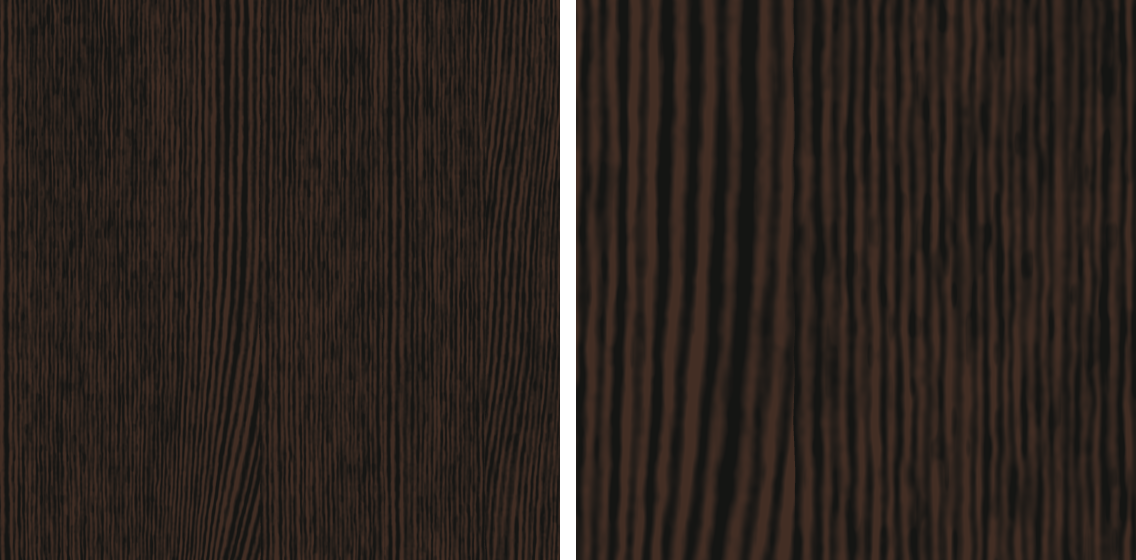
Left: the whole. Right: its middle third, enlarged.
Reproduce this texture procedurally as a Shadertoy shader.

```glsl
// Dark wenge veneer: fine vertical grain with bands of broad stripes along plank seams
const vec3 DARK_PORE = vec3(0.080, 0.081, 0.075);
const vec3 MID_BROWN = vec3(0.165, 0.131, 0.110);
const vec3 LIGHT_BROWN = vec3(0.262, 0.180, 0.143);

const float LINE_FREQ = 128.0;      // growth lines across the canvas
const float SLANT_FREQ = 62.0;      // line frequency beside the slanted seams
const float FINE_CONTRAST = 0.33;
const float BROAD_CONTRAST = 0.60;
const float FIBRE_STRENGTH = 0.55;
const float PORE_STRENGTH = 0.30;
const int BANDS = 4;
const vec3 BAND[BANDS] = vec3[](    // centre, half width, broadening
    vec3(0.005, 0.022, 0.50), vec3(0.420, 0.075, 0.58),
    vec3(0.708, 0.035, 0.45), vec3(0.905, 0.050, 0.36));
const vec3 SEAMS = vec3(0.465, 0.685, 0.866);
const float TAU = 6.2831853;
const int SAMPLES = 4;

float hash(vec2 p) {
    return fract(sin(dot(p, vec2(127.1, 311.7))) * 43758.5453);
}

float noise(vec2 p) {
    vec2 i = floor(p), f = fract(p);
    f = f * f * (3.0 - 2.0 * f);
    return mix(mix(hash(i), hash(i + vec2(1, 0)), f.x),
               mix(hash(i + vec2(0, 1)), hash(i + vec2(1, 1)), f.x), f.y);
}

float signedNoise(vec2 p) {
    return 2.0 * noise(p) - 1.0;
}

// Sideways drift of the lines towards the lower left, beside two seams
float slant(vec2 p) {
    float low = max(0.62 - p.y, 0.0);
    float leftPlank = 0.25 * low * low * smoothstep(0.2, SEAMS.x, p.x) * step(p.x, SEAMS.x);
    float rightPlank = (0.12 * (1.0 - p.y) + 0.006 * sin(p.y * 13.0))
                     * (1.0 - 1.5 * (p.x - SEAMS.z)) * step(SEAMS.z, p.x);
    return leftPlank + rightPlank;
}

vec3 wood(vec2 p) {
    // Gentle bend and ragged edges
    vec2 q = p;
    q.x += 0.0025 * signedNoise(p * vec2(9.0, 3.5));
    q.x += 0.0010 * signedNoise(p * vec2(70.0, 26.0));
    q.x += 0.0008 * signedNoise(p * vec2(150.0, 70.0));

    // Line count from the left: lines widen inside each broad band
    float lines = q.x, broad = 0.0;
    for (int i = 0; i < BANDS; i++) {
        vec3 b = BAND[i];
        float t = tanh((q.x - b.x) / b.y);
        lines -= b.z * b.y * t;
        broad += 1.7 * b.z * (1.0 - t * t);
    }
    broad = clamp(broad, 0.0, 1.0);
    float plank = dot(step(SEAMS, vec3(q.x)), vec3(1.0));
    lines = lines * LINE_FREQ + slant(q) * SLANT_FREQ + plank * 37.3;

    // Uneven spacing, width and strength of the lines
    float jitter = 1.2 * signedNoise(vec2(lines * 0.8, p.y * 1.6));
    float stripe = sin(lines * TAU + jitter);
    stripe += 0.55 * signedNoise(vec2(lines * 1.7, p.y * 2.5 + 40.0));
    stripe += 0.30 * signedNoise(vec2(lines * 2.6, p.y * 11.0 + 90.0));
    float strength = 0.6 + 0.8 * noise(vec2(lines * 0.5, p.y * 7.0 + 15.0));
    strength = mix(strength, 1.0, broad);

    // Contrast, thin fibres, short dark pores and a faint mottle
    float tone = 0.51 + mix(FINE_CONTRAST, BROAD_CONTRAST, broad) * strength * stripe;
    float detail = 1.0 - 0.6 * broad;
    tone += 0.5 * FIBRE_STRENGTH * detail * signedNoise(p * vec2(290.0, 32.0));
    tone -= PORE_STRENGTH * detail
          * smoothstep(0.58, 0.85, noise(p * vec2(240.0, 55.0) + 5.0));
    tone += 0.08 * signedNoise(p * vec2(250.0, 200.0));
    tone += 0.04 * signedNoise(p * vec2(16.0, 3.0) + 11.0);
    tone = clamp(tone, 0.0, 1.0);

    vec3 color = mix(DARK_PORE, MID_BROWN, min(tone * 2.0, 1.0));
    return mix(color, LIGHT_BROWN, max(tone * 2.0 - 1.0, 0.0));
}

void mainImage(out vec4 fragColor, in vec2 fragCoord) {
    // Average several samples across the pixel to soften the thin grain
    vec3 color = vec3(0.0);
    for (int i = 0; i < SAMPLES; i++) {
        float offset = (float(i) + 0.5) / float(SAMPLES) - 0.5;
        color += wood((fragCoord + vec2(offset, 0.0)) / iResolution.xy);
    }
    fragColor = vec4(color / float(SAMPLES), 1.0);
}
```
